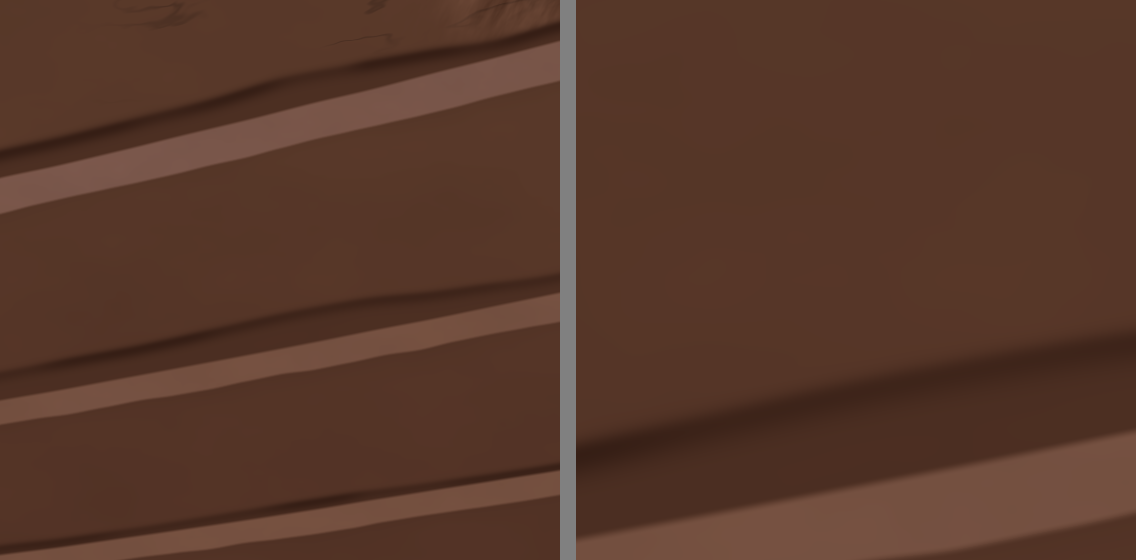
Left, the full canvas; right, a detail of the centre.
Give the GLSL for this texture, as a three.js fragment shader.

```glsl
varying vec2 vUv;

#define BOARD vec3(0.345, 0.220, 0.160)
#define BOARD_LOW vec3(0.325, 0.200, 0.148)
#define STRIP_PINK vec3(0.475, 0.338, 0.292)
#define STRIP_TAN vec3(0.455, 0.312, 0.248)
#define SHADE vec3(0.290, 0.178, 0.130)
#define CRACK vec3(0.205, 0.115, 0.080)
#define STRIPS 3
#define SOFT 0.0035
#define WOBBLE 0.0045
#define MOTTLE 0.035
#define WRINKLE 0.16

float hash(vec2 p) {
  vec3 q = fract(vec3(p.xyx) * 0.1031);
  q += dot(q, q.yzx + 33.33);
  return fract((q.x + q.y) * q.z);
}

float noise(vec2 p) {
  vec2 cell = floor(p), f = fract(p);
  f = f * f * (3.0 - 2.0 * f);
  float low = mix(hash(cell), hash(cell + vec2(1.0, 0.0)), f.x);
  float high = mix(hash(cell + vec2(0.0, 1.0)), hash(cell + 1.0), f.x);
  return mix(low, high, f.y);
}

float fbm(vec2 p) {
  float sum = 0.0, amp = 0.5;
  for (int i = 0; i < 4; i++) {
    sum += amp * noise(p);
    p = p * 2.03 + 17.0;
    amp *= 0.5;
  }
  return sum;
}

// Centre height of a strip: spacing and slope shrink downwards
float stripCentre(float k, float x) {
  float left = 0.650 - 0.4445 * k + 0.057 * k * k;
  float right = 0.8925 - 0.5042 * k + 0.0637 * k * k;
  return mix(left, right, x) - 0.016 * x * (1.0 - x);
}

// Dark creases in the worn top board
float creases(vec2 p) {
  vec2 q = vec2(p.x, p.y - 0.25 * p.x);
  q += 0.05 * vec2(fbm(p * 7.0), fbm(p * 7.0 + 40.0));
  float ridge = abs(fbm(q * vec2(5.0, 17.0)) - 0.47);
  return (1.0 - smoothstep(0.0, 0.045, ridge)) * smoothstep(0.35, 0.65, noise(p * 6.0 + 9.0));
}

vec3 boardColor(vec2 p) {
  vec3 col = mix(BOARD_LOW, BOARD, smoothstep(0.1, 0.85, p.y));
  col *= 1.0 + MOTTLE * (2.0 * fbm(p * vec2(5.0, 8.0)) - 0.95);

  // Wrinkled surface above the first strip
  float above = p.y - stripCentre(0.0, p.x);
  float worn = smoothstep(0.08, 0.14, above) * smoothstep(0.12, 0.3, p.x);
  col *= 1.0 - WRINKLE * worn * creases(p);

  // Rough, lighter patch in the upper right corner
  vec2 r = (p - vec2(0.92, 0.985)) / vec2(0.12, 0.055);
  float patchMask = exp(-dot(r, r));
  float streak = fbm(vec2(p.x * 38.0 - p.y * 22.0, p.y * 12.0 + p.x * 6.0));
  col += patchMask * vec3(0.10, 0.08, 0.07) * (streak * 2.6 - 0.9);
  return col;
}

void main() {
  vec2 p = vUv;
  vec3 col = boardColor(p);

  for (int i = 0; i < STRIPS; i++) {
    float k = float(i);
    float halfWidth = 0.5 * (0.065 - 0.024 * k + 0.006 * k * k) * mix(0.95, 1.07, p.x);
    float fromCentre = p.y - stripCentre(k, p.x);
    float topWave = WOBBLE * 0.5 * (noise(vec2(p.x * 9.0, k * 7.0)) - 0.5);
    float lowWave = WOBBLE * (noise(vec2(p.x * 16.0, k * 7.0 + 3.0)) - 0.5);
    float top = fromCentre - halfWidth + topWave;
    float low = fromCentre + halfWidth + lowWave;

    // Gap between strip and crack, widest near the middle
    float bump = (p.x - 0.54) / 0.22;
    float gap = 0.038 + 0.028 * k - 0.021 * k * k;
    gap *= 1.0 + 0.25 * exp(-bump * bump) - 0.35 * smoothstep(0.65, 1.0, p.x);
    gap += (0.012 - 0.004 * k) * (noise(vec2(p.x * 8.0, k * 5.0 + 2.0)) - 0.5);

    // Shaded ledge, then the crack with a sharper upper side
    float ledge = smoothstep(-SOFT, SOFT, top) * (1.0 - smoothstep(gap - 0.004, gap + 0.010, top));
    col = mix(col, SHADE, 0.85 * ledge);
    float width = (0.0125 - 0.0015 * k) * (top > gap ? 0.8 : 1.25);
    float depth = (top - gap) / width;
    float strength = 0.5 + 0.45 * smoothstep(0.2, 0.65, noise(vec2(p.x * 7.0 + 1.0, k * 11.0)));
    col = mix(col, CRACK, strength * exp(-depth * depth));

    // Faint shade under the strip
    col *= 1.0 - 0.05 * exp(-abs(low) / 0.02) * step(low, 0.0);

    // Flat pale strip
    vec3 pale = mix(STRIP_PINK, STRIP_TAN, clamp(0.7 * k + 0.5 * noise(p * 5.0) - 0.2, 0.0, 1.0));
    pale *= 1.0 + MOTTLE * (2.0 * fbm(p * vec2(9.0, 14.0) + 5.0) - 0.95);
    float strip = smoothstep(-SOFT, SOFT, low) * (1.0 - smoothstep(-SOFT, SOFT, top));
    col = mix(col, pale, strip);
  }

  gl_FragColor = vec4(col, 1.0);
}
```
